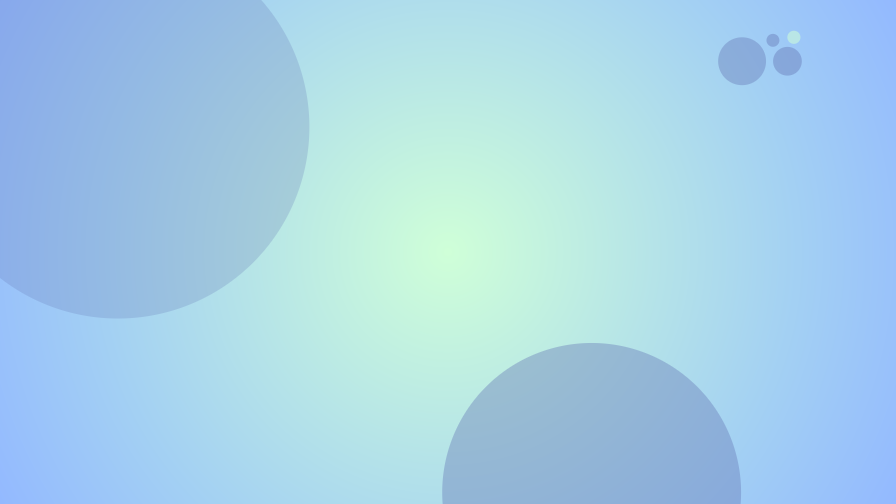
Write a Shadertoy shader that draws this background.

```glsl
// A soft mint-to-blue radial glow with translucent slate discs:
// two large ones cut off by the canvas edges and a small cluster at upper right.
// Three-stop radial gradient, then discs blended by antialiased distance.

#define GLOW_CORE  vec3(0.812, 1.000, 0.847)
#define GLOW_MID   vec3(0.639, 0.816, 0.953)
#define GLOW_EDGE  vec3(0.576, 0.725, 1.000)
#define SLATE      vec3(0.396, 0.467, 0.710)
#define MID_RADIUS  0.694
#define EDGE_RADIUS 1.019

// Radial gradient around the canvas centre
vec3 glow(float radius) {
    vec3 inner = mix(GLOW_CORE, GLOW_MID, clamp(radius / MID_RADIUS, 0.0, 1.0));
    float outer = clamp((radius - MID_RADIUS) / (EDGE_RADIUS - MID_RADIUS), 0.0, 1.0);
    return mix(inner, GLOW_EDGE, outer);
}

// Blends a smooth-edged translucent disc over the base colour
vec3 addDisc(vec3 base, vec2 p, vec2 center, float radius, vec3 tint, float alpha) {
    float pixel = 1.0 / iResolution.y;
    float coverage = clamp(0.5 - (length(p - center) - radius) / pixel, 0.0, 1.0);
    return mix(base, tint, alpha * coverage);
}

void mainImage(out vec4 fragColor, in vec2 fragCoord) {
    // Centred coordinates, canvas height = 1
    vec2 p = (fragCoord - 0.5 * iResolution.xy) / iResolution.y;
    vec3 color = glow(length(p));

    // Large discs
    color = addDisc(color, p, vec2(-0.655, 0.248), 0.380, SLATE, 0.25);
    color = addDisc(color, p, vec2(0.285, -0.477), 0.2965, SLATE, 0.40);

    // Small cluster
    color = addDisc(color, p, vec2(0.5835, 0.3785), 0.0475, SLATE, 0.40);
    color = addDisc(color, p, vec2(0.6735, 0.3785), 0.0285, SLATE, 0.43);
    color = addDisc(color, p, vec2(0.6447, 0.4200), 0.0128, SLATE, 0.43);
    color = addDisc(color, p, vec2(0.6863, 0.4260), 0.0130, GLOW_CORE, 0.55);

    fragColor = vec4(color, 1.0);
}
```
